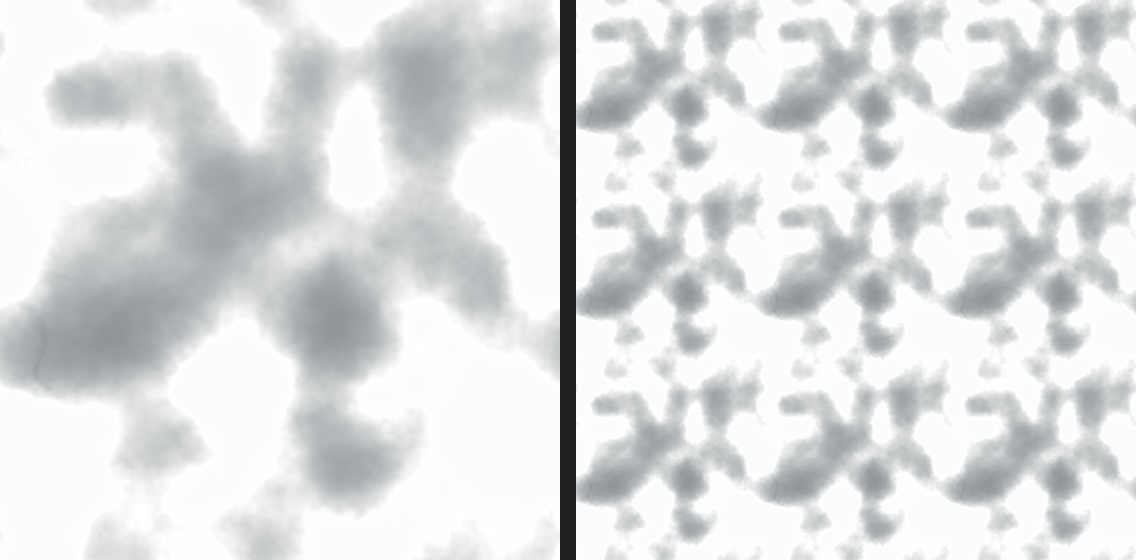
Left: one tile. Right: repeated 3 by 3.
Reproduce this texture procedurally as a WebGL 2 fragment shader.

```glsl
#version 300 es
precision highp float;
// Seamless soft grey clouds drifting over a white ground.

uniform vec2 u_resolution;
out vec4 outColor;

const float TAU = 6.2831853;
const int MAX_WAVE = 5;             // highest whole wave count across the tile
const float WAVE_FALLOFF = 1.3;     // amplitude loss with wave count
const float BROAD_DAMPING = 0.55;   // tames the tile-wide waves
const float DETAIL_PERIOD = 8.0;    // cells across the tile, first octave
const float DETAIL_AMOUNT = 0.42;
const float DETAIL_GAIN = 0.58;
const int DETAIL_OCTAVES = 5;
const float WARP_PERIOD = 6.0;
const float WARP_AMOUNT = 0.022;
const float COVER = 0.35;           // higher values spread the clouds
const float SHADE_MAX = 0.5;        // darkness of the thickest cloud
const float SHADE_RATE = 0.55;
const float HAZE = 0.013;           // faint veil inside the clear areas
const float CREASE_AMOUNT = 0.035;
const float CREASE_WIDTH = 0.09;
const vec3 CLOUD_TINT = vec3(1.02, 0.975, 0.955);

float hash(vec2 p) {
  return fract(sin(dot(p, vec2(127.1, 311.7))) * 43758.5453);
}

// Value noise in -1..1 that wraps after a whole number of cells.
float wrapNoise(vec2 uv, float period, float seed) {
  vec2 p = uv * period;
  vec2 cell = floor(p);
  vec2 f = p - cell;
  f = f * f * f * (f * (f * 6.0 - 15.0) + 10.0);
  vec2 lo = mod(cell, period) + seed;
  vec2 hi = mod(cell + 1.0, period) + seed;
  float bottom = mix(hash(lo), hash(vec2(hi.x, lo.y)), f.x);
  float top = mix(hash(vec2(lo.x, hi.y)), hash(hi), f.x);
  return 2.0 * mix(bottom, top, f.y) - 1.0;
}

float wrapFbm(vec2 uv, float period, float seed) {
  float sum = 0.0;
  float amplitude = 1.0;
  for (int i = 0; i < DETAIL_OCTAVES; i++) {
    sum += amplitude * wrapNoise(uv, period, seed + float(i) * 17.3);
    amplitude *= DETAIL_GAIN;
    period *= 2.0;
  }
  return sum;
}

// Large masses: whole-number plane waves, scaled to unit variance.
float cloudMass(vec2 uv) {
  float sum = 0.0;
  float power = 0.0;
  for (int x = 0; x <= MAX_WAVE; x++) {
    for (int y = -MAX_WAVE; y <= MAX_WAVE; y++) {
      if (x == 0 && y <= 0) continue;
      vec2 wave = vec2(x, y);
      float count = length(wave);
      if (count > float(MAX_WAVE) + 0.5) continue;
      float amplitude = pow(count, -WAVE_FALLOFF);
      if (count < 1.5) amplitude *= BROAD_DAMPING;
      float phase = hash(wave + 23.7);
      sum += amplitude * cos(TAU * (dot(wave, uv) + phase));
      power += 0.5 * amplitude * amplitude;
    }
  }
  return sum * inversesqrt(power);
}

void main() {
  vec2 uv = gl_FragCoord.xy / u_resolution;

  // Bend the masses so that their outlines curl.
  vec2 bend = vec2(wrapFbm(uv, WARP_PERIOD, 3.1), wrapFbm(uv, WARP_PERIOD, 41.9));
  vec2 warped = uv + WARP_AMOUNT * bend;
  float density = cloudMass(warped) + COVER
                + DETAIL_AMOUNT * wrapFbm(uv, DETAIL_PERIOD, 71.3);

  // Thick parts saturate; beyond the bright rim lies a faint veil.
  float cloud = SHADE_MAX * (1.0 - exp(-SHADE_RATE * max(density, 0.0)));
  float veil = HAZE * (1.0 - exp(4.0 * min(density, 0.0)));

  // Sparse thin folds inside the clouds.
  float fold = abs(wrapNoise(warped, 5.0, 97.7));
  float patches = smoothstep(0.1, 0.6, wrapNoise(uv, 4.0, 131.3));
  float crease = (1.0 - smoothstep(0.0, CREASE_WIDTH, fold)) * patches;
  crease *= CREASE_AMOUNT * smoothstep(0.2, 1.0, density);

  vec3 color = 1.0 - (cloud + veil + crease) * CLOUD_TINT;
  outColor = vec4(color, 1.0);
}
```
